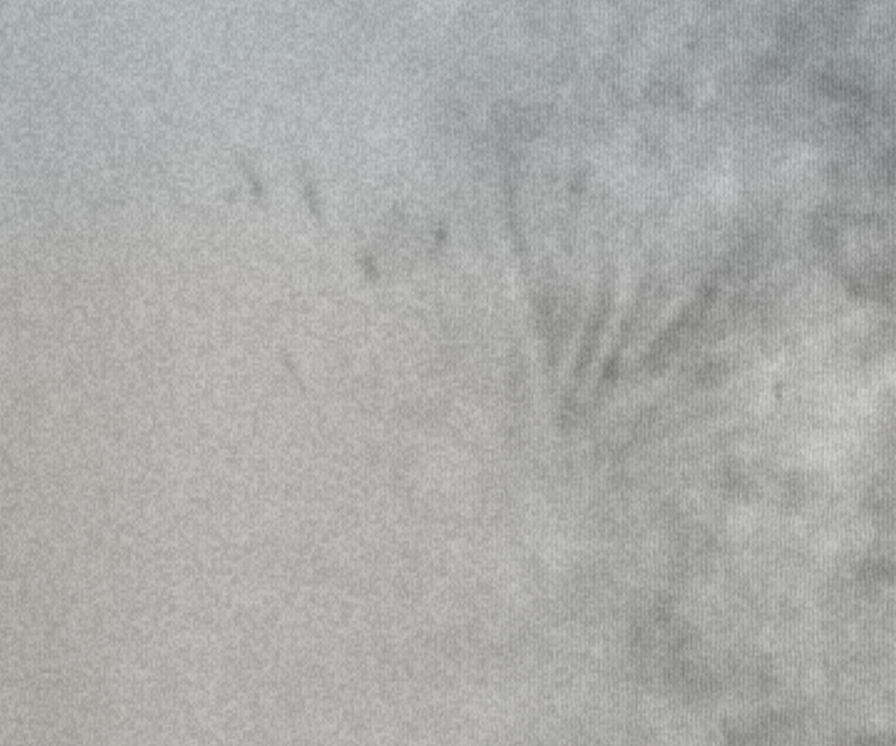
Write a WebGL 2 fragment shader that draws this texture.

```glsl
#version 300 es
precision highp float;
// Brushed grey velvet: a soft light falloff, cloudy pile marks and creases
// that fan out from one focus, small scattered smudges, and a fine
// vertical rib with grain over everything. Lengths are in canvas heights.
uniform vec2 u_resolution;
out vec4 fragColor;

float hash(vec2 p) {
    vec3 q = fract(p.xyx * vec3(0.1031, 0.1030, 0.0973));
    q += dot(q, q.yzx + 33.33);
    return fract((q.x + q.y) * q.z);
}

float noise(vec2 p) {
    vec2 i = floor(p), f = fract(p);
    f = f * f * (3.0 - 2.0 * f);
    return mix(mix(hash(i), hash(i + vec2(1, 0)), f.x),
               mix(hash(i + vec2(0, 1)), hash(i + vec2(1, 1)), f.x), f.y);
}

float fbm(vec2 p) {
    float sum = 0.0, amp = 0.5;
    for (int i = 0; i < 5; i++) {
        sum += amp * noise(p);
        p = mat2(1.6, 1.2, -1.2, 1.6) * p + 17.3;
        amp *= 0.5;
    }
    return sum / 0.97;
}

// Small bent smudges scattered over the middle of the cloth.
float smudges(vec2 p) {
    float dark = 0.0;
    vec2 wobble = 0.016 * (vec2(noise(p * 32.0), noise(p * 32.0 + 40.0)) - 0.5);
    for (int i = 0; i < 18; i++) {
        float id = float(i) + 1.0;
        vec2 center = vec2(mix(0.3, 1.1, hash(vec2(id, 3.0))),
                           mix(0.42, 0.8, hash(vec2(id, 11.0))));
        float tilt = mix(-0.1, 0.55, hash(vec2(id, 23.0)));
        vec2 d = p - center + wobble;
        d = mat2(cos(tilt), -sin(tilt), sin(tilt), cos(tilt)) * d;
        d /= vec2(0.009, mix(0.01, 0.035, hash(vec2(id, 31.0))));
        dark += exp(-dot(d, d)) * mix(0.25, 1.0, hash(vec2(id, 47.0)));
    }
    return min(dark, 1.0);
}

// Long tapered creases running outward from the focus.
float creases(float angle, float radius) {
    float shade = 0.0;
    for (int i = 0; i < 7; i++) {
        float id = float(i);
        float lean = -0.3 + 0.24 * id + 0.12 * hash(vec2(id, 71.0));
        float across = (angle - lean) * radius + 0.02 * (noise(vec2(radius * 9.0, id * 5.0)) - 0.5);
        float start = 0.02 + 0.22 * hash(vec2(id, 83.0));
        float span = smoothstep(start, start + 0.06, radius)
                   * (1.0 - smoothstep(start + 0.1, start + 0.34, radius));
        float fold = exp(-pow(across / 0.011, 2.0)) - 0.5 * exp(-pow((across + 0.024) / 0.012, 2.0));
        shade += fold * span * mix(0.4, 1.0, hash(vec2(id, 97.0)));
    }
    return shade;
}

void main() {
    vec2 p = gl_FragCoord.xy / u_resolution.y;
    float worn = smoothstep(0.3, 1.1, p.x + 0.12 * (fbm(p * 3.0) - 0.5));

    // Broad light: brightest left of the middle, falling off to both sides
    float light = 0.706 - 0.052 * worn;
    light -= 0.045 * (1.0 - smoothstep(0.0, 0.3, p.x)) * (1.0 - 0.6 * p.y);
    light -= 0.035 * smoothstep(0.95, 1.25, p.x);
    light += 0.03 * (fbm(p * 2.5 + 8.0) - 0.5);

    // Pile marks: radial streaks plus irregular clouds
    vec2 d = p - vec2(0.75, 0.37);
    float radius = length(d);
    float angle = atan(d.x, d.y);
    float fan = (1.0 - smoothstep(1.5, 2.4, abs(angle))) * smoothstep(0.04, 0.3, radius);
    float streak = fbm(vec2(angle * 6.0 + 20.0, radius * 4.5));
    float cloud = fbm(p * vec2(10.0, 8.0) + 2.0 * fbm(p * 5.0));
    light += 0.25 * (streak - 0.5) * fan * worn;
    light += (cloud - 0.5) * mix(0.025, 0.16, worn);
    light -= 0.07 * smoothstep(0.54, 0.74, fbm(p * vec2(7.0, 9.0) + 31.0)) * worn;
    light += 0.1 * (fbm(p * vec2(42.0, 34.0)) - 0.5) * mix(0.3, 1.0, worn);

    // Folds and smudges
    light -= 0.075 * creases(angle, radius);
    light -= 0.11 * smudges(p);

    // Vertical rib, broken up along its length, and fine grain
    float rib = p.x * 160.0 + 0.5 * noise(p * vec2(30.0, 60.0));
    float ribFade = 1.0 - smoothstep(0.45, 0.9, fwidth(rib));
    light += 0.02 * sin(6.2832 * rib) * ribFade * mix(0.25, 1.0, worn)
           * (0.5 + noise(p * vec2(160.0, 90.0)));
    light += 0.085 * (noise(p * vec2(300.0, 260.0)) - 0.5);
    light += 0.05 * (noise(p * vec2(140.0, 170.0) + 9.0) - 0.5);

    // Cool tint toward the top, warm toward the lower left
    float cool = smoothstep(0.45, 0.95, p.y + 0.15 * (fbm(p * 3.0 + 50.0) - 0.5));
    float warm = (1.0 - smoothstep(0.0, 0.8, p.x)) * (1.0 - cool);
    vec3 color = vec3(light) + vec3(0.002, 0.001, -0.006);
    color += cool * vec3(-0.014, 0.004, 0.014) + warm * vec3(0.01, -0.002, -0.008);
    fragColor = vec4(clamp(color, 0.0, 1.0), 1.0);
}
```
